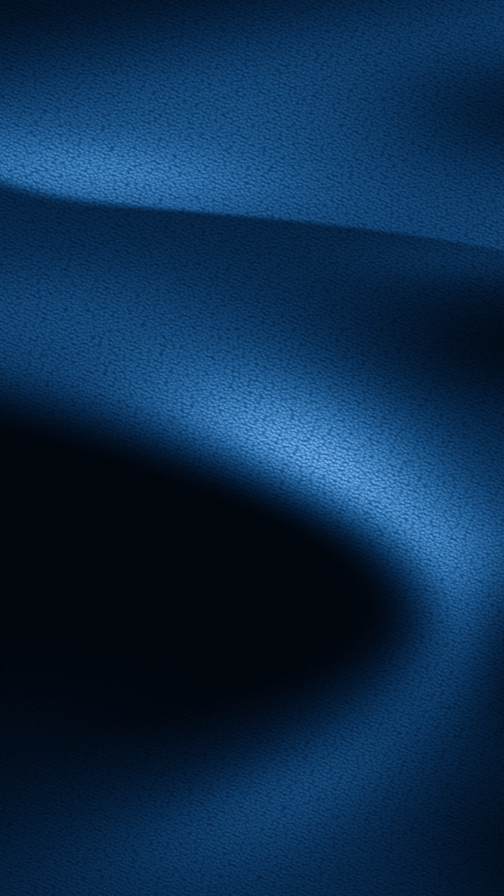
Write a Shadertoy shader that draws this texture.

```glsl
vec2 hash2(vec2 cell) {
    vec2 h = vec2(dot(cell, vec2(127.1, 311.7)), dot(cell, vec2(269.5, 183.3)));
    return fract(sin(h) * 43758.55);
}

// Distance to the nearest scattered thread knot
float cellular(vec2 p) {
    vec2 cell = floor(p), local = fract(p);
    float nearest = 2.0;
    for (int j = -1; j <= 1; j++) {
        for (int i = -1; i <= 1; i++) {
            vec2 offset = vec2(i, j);
            nearest = min(nearest, length(offset + hash2(cell + offset) - local));
        }
    }
    return nearest;
}

float bell(float x) { return exp(-x * x); }

float spot(vec2 p, vec2 center, vec2 radius) {
    vec2 q = (p - center) / radius;
    return exp(-dot(q, q));
}

// Back fold: broad sheen above the crease
float backFold(vec2 p) {
    float light = 0.17 + 0.4 * smoothstep(-0.08, 0.07, p.y - 0.08 + 0.1 * p.x);
    light += 0.36 * bell((p.y - 0.185 - 0.05 * p.x) / 0.045) * bell((p.x - 0.18) / 0.4);
    light += 0.1 * spot(p, vec2(0.45, 0.14), vec2(0.35, 0.06));
    light -= 0.32 * spot(p, vec2(1.05, 0.125), vec2(0.28, 0.07));
    return light;
}

// Front fold: a satin ridge curling around a dark hollow
float frontFold(vec2 p) {
    float rise = p.y - 0.69;
    float slope = 26.0 * rise / 1.778;
    float dist = (p.x - 0.85 + 13.0 * rise * rise) / sqrt(1.0 + slope * slope);

    float lower = smoothstep(0.58, 0.84, p.y);
    float crest = (0.42 + 0.68 * bell((p.x - 0.63) / 0.36)) * mix(1.0, 0.5, lower);
    float ambient = mix(0.31, 0.24, lower);
    float sheen = bell((dist - 0.065) / mix(0.12, 0.1, lower));
    float wall = smoothstep(mix(-0.1, -0.24, lower), mix(0.07, 0.1, lower), dist);

    float light = 0.035 + wall * (ambient + (crest - ambient) * sheen);
    light += 0.16 * spot(p, vec2(0.1, 0.34), vec2(0.35, 0.06));
    light += 0.12 * spot(p, vec2(0.95, 0.29), vec2(0.25, 0.025));
    light += 0.16 * spot(p, vec2(0.98, 0.61), vec2(0.16, 0.06));
    light += 0.1 * spot(p, vec2(0.4, 1.0), vec2(0.5, 0.1));
    light += 0.08 * spot(p, vec2(0.0, 0.84), vec2(0.3, 0.07));
    light -= 0.25 * spot(p, vec2(1.05, 0.385), vec2(0.32, 0.075));
    light -= 0.14 * spot(p, vec2(1.03, 0.75), vec2(0.1, 0.08));
    light -= 0.16 * spot(p, vec2(1.05, 0.96), vec2(0.2, 0.1));
    return light;
}

// Fine twill threads broken up by irregular knots
float weave(vec2 p) {
    vec2 thread = mat2(0.92, -0.39, 0.39, 0.92) * p;
    float knots = 0.5 - cellular(thread * vec2(125.0, 210.0));
    float twill = sin(thread.y * 780.0 + 0.8 * sin(thread.x * 420.0));
    return 0.42 * knots + 0.07 * twill;
}

void mainImage(out vec4 fragColor, in vec2 fragCoord) {
    vec2 p = fragCoord / iResolution.xy;
    p.y = 1.0 - p.y;

    // Crease between the two folds
    float crease = 0.224 + 0.03 * p.x + 0.026 * p.x * p.x * p.x - 0.021 * exp(-9.0 * p.x);
    float soft = mix(0.011, 0.004, smoothstep(0.0, 0.4, p.x));
    float light = mix(backFold(p), frontFold(p), smoothstep(-soft, soft, p.y - crease));

    light = max(light, 0.03);
    light += (light + 0.04) * weave(p * vec2(1.0, 1.778));

    // Navy to steel blue ramp
    vec3 color = vec3(0.004, 0.012, 0.028) + light * vec3(0.03, 0.3, 0.66);
    color += light * light * vec3(0.165 * light, 0.14, 0.0);
    fragColor = vec4(color, 1.0);
}
```
